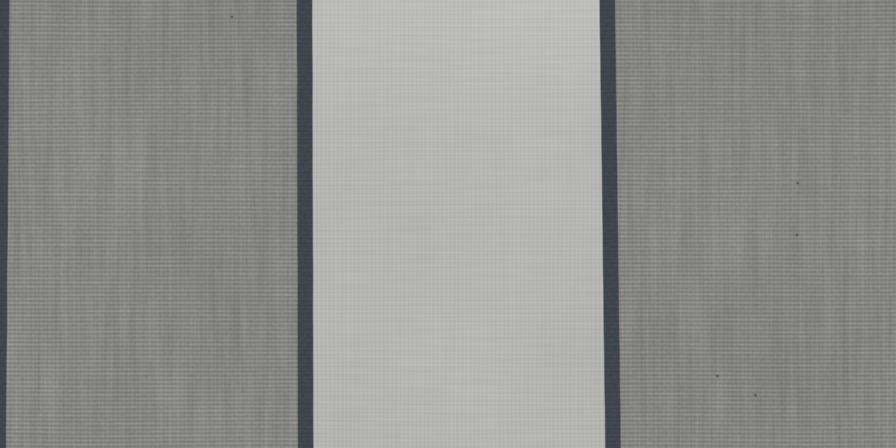
Reproduce this texture procedurally as a Shadertoy shader.

```glsl
// Striped woven awning cloth: wide grey and pale panels parted by narrow slate bands.

// Band layout in canvas widths; x = bottom edge, y = top edge (slight perspective)
const vec2 FIRST_BAND = vec2(-0.0020, 0.0020);
const vec2 BAND_PITCH = vec2(0.3431, 0.3379);
const float BAND_HALF_WIDTH = 0.0086;
const float EDGE_WOBBLE = 0.0005;

// Weave
const float ROWS = 108.0;       // weft ribs over the canvas height
const float COLUMNS = 216.0;    // warp threads over the canvas width
const float GREY_RIB = 0.034;
const float GREY_WARP = 0.012;
const float PALE_RIB = 0.012;
const float PALE_WARP = 0.012;
const float BAND_WEAVE = 0.012;
const float SLUB = 0.050;       // uneven yarn thickness
const float MOTTLE = 0.018;     // broad soft wear
const float SPECK_CHANCE = 0.03;

const vec3 GREY = vec3(0.522, 0.521, 0.508);
const vec3 PALE = vec3(0.712, 0.712, 0.702);
const vec3 SLATE = vec3(0.252, 0.272, 0.302);
const float TAU = 6.2831853;

vec2 hash2(vec2 p) {
    vec3 q = fract(p.xyx * vec3(0.1031, 0.1030, 0.0973));
    q += dot(q, q.yzx + 33.33);
    return fract((q.xx + q.yz) * q.zy);
}

float gradientDot(vec2 cell, vec2 offset) {
    float angle = TAU * hash2(cell).x;
    return dot(vec2(cos(angle), sin(angle)), offset);
}

float gradientNoise(vec2 p) {
    vec2 i = floor(p), f = p - i;
    vec2 w = f * f * f * (f * (f * 6.0 - 15.0) + 10.0);
    vec2 e = vec2(1.0, 0.0);
    float low = mix(gradientDot(i, f), gradientDot(i + e.xy, f - e.xy), w.x);
    float high = mix(gradientDot(i + e.yx, f - e.yx), gradientDot(i + e.xx, f - e.xx), w.x);
    return mix(low, high, w.y);
}

// Thread profile that fades out once a thread is too fine to resolve
float thread(float x, float perPixel) {
    return cos(TAU * x) * (1.0 - smoothstep(0.42, 0.7, perPixel));
}

// Sparse dark flecks, one candidate per grid cell
float specks(vec2 p, float pixel) {
    vec2 grid = p * 22.0, cell = floor(grid);
    vec2 centre = 0.2 + 0.6 * hash2(cell + 7.0);
    float radius = 0.0014;
    float d = length(fract(grid) - centre) / 22.0;
    float present = step(hash2(cell + 51.0).x, SPECK_CHANCE);
    return present * (1.0 - smoothstep(radius - pixel, radius + pixel, d));
}

void mainImage(out vec4 fragColor, in vec2 fragCoord) {
    vec2 uv = fragCoord / iResolution.xy;
    vec2 p = fragCoord / iResolution.x;
    float pixel = 1.0 / iResolution.x;

    // Panels and bands
    float pitch = mix(BAND_PITCH.x, BAND_PITCH.y, uv.y);
    float wobble = EDGE_WOBBLE * gradientNoise(vec2(uv.x * 3.0, uv.y * 9.0));
    float s = (uv.x + wobble - mix(FIRST_BAND.x, FIRST_BAND.y, uv.y)) / pitch;
    float pale = mod(floor(s), 2.0);
    float bandDistance = abs(s - floor(s + 0.5)) * pitch - BAND_HALF_WIDTH;
    float band = 1.0 - smoothstep(-pixel, pixel, bandDistance);

    // Threads, gently bent so that the weave is not perfectly regular
    float bend = 0.35 * gradientNoise(p * vec2(5.0, 9.0));
    float rib = thread(uv.y * ROWS + bend, ROWS / iResolution.y);
    float warp = thread(uv.x * COLUMNS + bend, COLUMNS * pixel);

    // Yarn variation along both thread directions, plus broad wear
    float warpSlub = gradientNoise(p * vec2(150.0, 11.0))
                   + 0.5 * gradientNoise(p * vec2(60.0, 5.0) + 31.0);
    float weftSlub = gradientNoise(p * vec2(14.0, 200.0) + 73.0);
    float grain = gradientNoise(p * vec2(260.0, 230.0) + 17.0);
    float mottle = gradientNoise(p * vec2(6.0, 5.0) + 11.0);

    float greyTone = GREY_RIB * rib * (1.0 + 0.6 * weftSlub) + GREY_WARP * warp
                   + SLUB * (0.7 * warpSlub + 0.3 * weftSlub + 0.5 * grain);
    float paleTone = PALE_RIB * rib + PALE_WARP * warp
                   + SLUB * (0.15 * warpSlub + 0.3 * weftSlub + 0.1 * grain);
    float bandTone = BAND_WEAVE * (rib + 2.0 * grain);

    // Lighting: the pale cloth is a little brighter towards the top
    paleTone += 0.03 * smoothstep(0.65, 1.0, uv.y) - 0.005;

    vec3 cloth = mix(GREY + greyTone, PALE + paleTone, pale);
    cloth += MOTTLE * mottle;
    cloth *= 1.0 - 0.35 * specks(p, pixel) * (1.0 - pale);

    vec3 color = mix(cloth, SLATE + bandTone, band);
    fragColor = vec4(clamp(color, 0.0, 1.0), 1.0);
}
```
